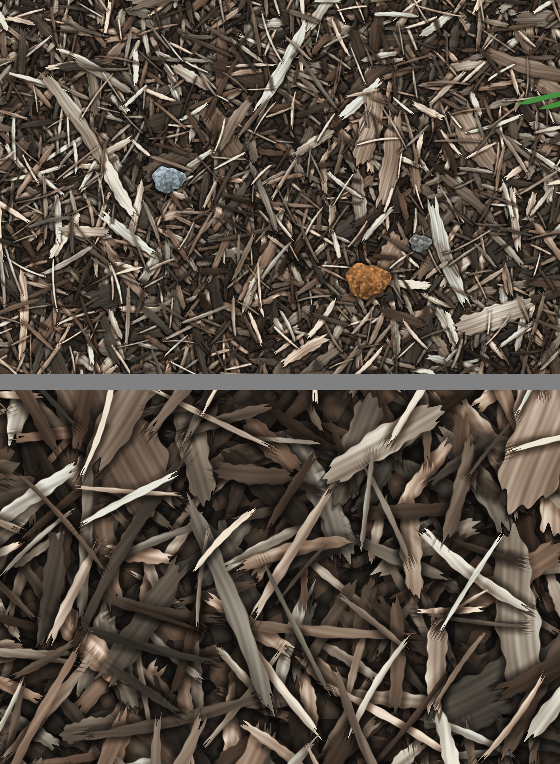
Top, the full canvas; bottom, a detail of the centre.
Write a WebGL 1 fragment shader that draws this texture.

```glsl
precision highp float;
// Shredded bark mulch: dark litter under layered wood splinters, with a few stones and grass blades.
uniform vec2 u_resolution;

#define LITTER_LAYERS 7
#define SPLINTER_LAYERS 4
#define SLIVER_LAYERS 3
#define SHADOW_REACH 0.009
#define SHADOW_DEPTH 0.62
#define GRAIN_DEPTH 0.15
#define FIBRE_FREQ 620.0
#define EXPOSURE 1.04

vec4 hash4(vec2 p) {
  vec4 q = fract(p.xyxy * vec4(0.1031, 0.1030, 0.0973, 0.1099));
  q += dot(q, q.wzxy + 33.33);
  return fract((q.xxyz + q.yzzw) * q.zywx);
}

// Cellular noise: x = distance to the nearest point, y = random value of its cell.
vec2 cellular(vec2 p) {
  vec2 base = floor(p), nearest = vec2(9.0, 0.0);
  for (int j = -1; j <= 1; j++)
    for (int i = -1; i <= 1; i++) {
      vec2 id = base + vec2(float(i), float(j));
      vec4 r = hash4(id + 71.0);
      float d = length(id + r.xy - p);
      if (d < nearest.x) nearest = vec2(d, r.z);
    }
  return nearest;
}

// Wood fibres as layered sines running along x.
float fibres(vec2 p, float phase) {
  float y = p.y * FIBRE_FREQ + 2.0 * sin(p.x * 32.0 + phase);
  return 0.5 * sin(y + phase) + 0.4 * sin(y * 1.73 + p.x * 45.0)
       + 0.5 * sin(y * 0.47 + phase * 3.0 - p.x * 28.0);
}

// One layer of chips, one per cell. surface.x = tone, surface.y = warmth.
void scatter(inout vec2 surface, vec2 p, float seed, float size,
             float density, float slim, vec2 tones) {
  vec2 q = p / size + seed * vec2(3.37, 5.71) + 20.0;
  vec2 base = floor(q);
  float soft = 0.7 / (u_resolution.y * size);
  for (int j = -1; j <= 1; j++)
    for (int i = -1; i <= 1; i++) {
      vec2 id = base + vec2(float(i), float(j));
      vec4 place = hash4(id + seed * 17.3);
      if (place.w > density) continue;
      vec4 look = hash4(id + seed * 29.1 + 113.0);
      vec2 away = q - id - place.xy;
      float len = mix(0.42, 0.85, look.x);
      if (dot(away, away) > 1.1) continue;

      // Outline: bent, tapered, with wavy sides and torn ends
      float angle = place.z * 6.2832, phase = look.y * 40.0;
      float c = cos(angle), s = sin(angle);
      vec2 d = vec2(c * away.x + s * away.y, c * away.y - s * away.x);
      d.y += (look.y - 0.5) * 0.28 * (d.x * d.x - 0.15);
      float along = d.x / len;
      float halfWidth = slim * mix(0.45, 1.3, look.z * look.z);
      float side = halfWidth * (1.0 - 0.45 * along * along + 0.25 * along * (look.w - 0.5)
                 + 0.10 * sin(along * 9.0 + phase) + 0.06 * sin(along * 23.0 - phase));
      float torn = 0.07 * sin(d.y / halfWidth * 5.0 + phase)
                 + 0.05 * sin(d.y / halfWidth * 11.0 - phase);
      float dist = max(abs(d.y) - side, abs(d.x) - len * (0.9 + torn));

      // Contact shadow, deeper below the chip
      float below = smoothstep(halfWidth, -halfWidth, away.y);
      float shadow = smoothstep(SHADOW_REACH / size, 0.0, dist);
      surface.x *= 1.0 - SHADOW_DEPTH * shadow * mix(0.45, 1.0, below);

      float cover = smoothstep(soft, -soft, dist);
      if (cover > 0.0) {
        float tone = mix(tones.x, tones.y, pow(look.w, 1.35));
        float tilt = clamp(d.y / halfWidth, -1.0, 1.0) * (c > 0.0 ? 1.0 : -1.0);
        tone *= 1.0 + GRAIN_DEPTH * fibres(d * size, phase) + 0.14 * tilt;
        tone *= 1.0 + 0.10 * sin(along * 4.0 + phase);
        surface = mix(surface, vec2(tone, fract(look.y * 7.0 + look.w)), cover);
      }
    }
}

vec3 woodColour(vec2 surface) {
  float tone = clamp(surface.x * EXPOSURE + 0.025, 0.0, 0.93);
  vec3 tint = mix(vec3(1.0, 0.86, 0.73), vec3(1.0, 0.965, 0.89), smoothstep(0.36, 0.9, tone));
  float warmth = (surface.y - 0.45) * (1.0 - 0.6 * tone);
  return tone * tint * (1.0 + warmth * vec3(0.16, -0.06, -0.18));
}

// A speckled lump with an uneven rim
void lump(inout vec3 colour, vec2 p, vec2 centre, float radius, vec3 tint) {
  vec2 d = (p - centre) / radius;
  float a = atan(d.y, d.x);
  float dist = length(d * vec2(0.85, 1.1)) - 1.0 - 0.10 * sin(a * 3.0 + 1.0) - 0.05 * sin(a * 7.0);
  vec2 speck = cellular(p * 130.0);
  float light = 0.62 + 0.45 * speck.y + 0.22 * d.y - 0.25 * speck.x;
  colour *= 1.0 - 0.55 * smoothstep(0.3, 0.0, dist);
  colour = mix(colour, tint * light, smoothstep(0.03, -0.03, dist));
}

void main() {
  vec2 p = gl_FragCoord.xy / u_resolution.y;
  float aspect = u_resolution.x / u_resolution.y;

  // Crumbly soil, then litter, bark, splinters and slivers
  vec2 crumb = cellular(p * 75.0);
  vec2 surface = vec2(0.10 + 0.24 * crumb.y - 0.10 * crumb.x, crumb.y);
  for (int i = 0; i < LITTER_LAYERS; i++) {
    float n = float(i);
    scatter(surface, p, n + 1.0, mix(0.055, 0.10, fract(n * 0.618)), 0.85, 0.13, vec2(0.13, 0.72));
  }
  scatter(surface, p, 11.0, 0.125, 0.38, 0.24, vec2(0.20, 0.55));
  for (int i = 0; i < SPLINTER_LAYERS; i++) {
    float n = float(i);
    scatter(surface, p, n + 14.0, mix(0.07, 0.14, fract(n * 0.618)), 0.50, 0.085, vec2(0.18, 0.94));
  }
  scatter(surface, p, 21.0, 0.20, 0.24, 0.12, vec2(0.42, 0.90));
  for (int i = 0; i < SLIVER_LAYERS; i++)
    scatter(surface, p, float(i) + 24.0, 0.065 + 0.014 * float(i), 0.42, 0.055, vec2(0.18, 0.98));

  vec3 colour = woodColour(surface);
  lump(colour, p, vec2(0.30 * aspect, 0.52), 0.037, vec3(0.68, 0.74, 0.77));
  lump(colour, p, vec2(0.75 * aspect, 0.35), 0.025, vec3(0.60, 0.60, 0.58));
  lump(colour, p, vec2(0.655 * aspect, 0.25), 0.050, vec3(0.76, 0.52, 0.31));

  // Grass blades reaching in from the right edge
  for (int i = 0; i < 2; i++) {
    float x = p.x - aspect + 0.12 - 0.06 * float(i);
    float blade = abs(p.y - 0.72 - 0.24 * x + 0.012 * float(i)) - min(0.007, x * 0.2);
    colour = mix(colour, vec3(0.28, 0.55, 0.25), smoothstep(0.0015, -0.0015, blade) * step(0.0, x));
  }
  gl_FragColor = vec4(colour, 1.0);
}
```
